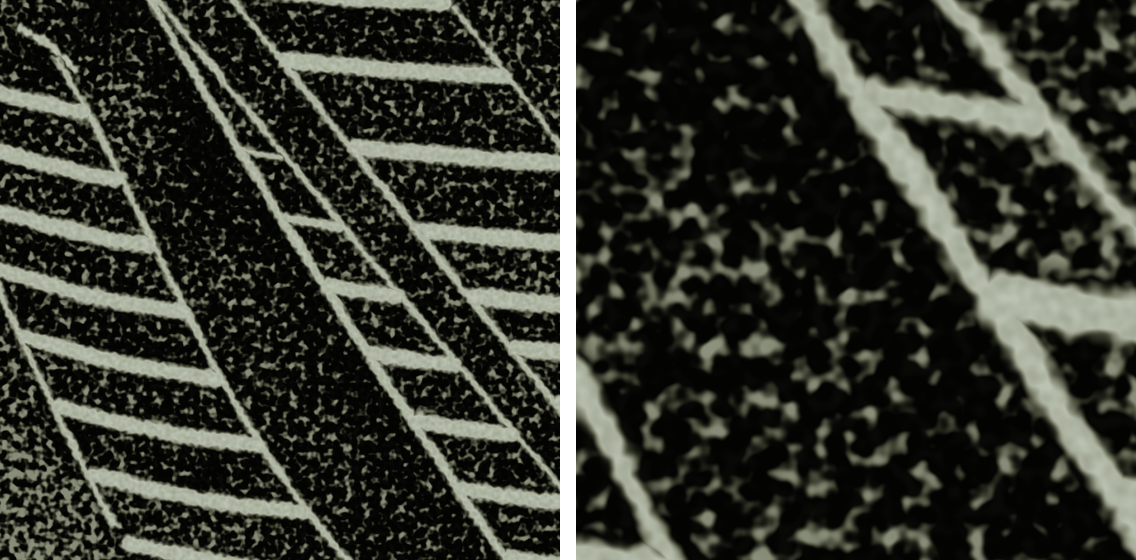
Left, the full canvas; right, a detail of the centre.
A WebGL 2 fragment shader for this pattern:

```glsl
#version 300 es
precision highp float;
// Chalky ladders on speckled black: slanted, gently curved rails joined by rows of
// thick rungs. Rails are cubics x(y), rungs are sagging segments placed in loops
// between two rails, and gradient noise roughens edges and scatters the flecks.

uniform vec2 u_resolution;
out vec4 outColor;

const vec3 INK = vec3(0.012, 0.014, 0.008);
const vec3 CHALK = vec3(0.73, 0.76, 0.695);

vec2 hashGradient(vec2 cell) {
    vec3 h = fract(cell.xyx * vec3(0.1031, 0.1030, 0.0973));
    h += dot(h, h.yzx + 33.33);
    float angle = 6.2832 * fract((h.x + h.y) * h.z);
    return vec2(cos(angle), sin(angle));
}

float gradientNoise(vec2 p) {
    vec2 i = floor(p), f = p - i;
    vec2 u = f * f * f * (f * (f * 6.0 - 15.0) + 10.0);
    vec2 e = vec2(0.0, 1.0);
    float a = dot(hashGradient(i), f);
    float b = dot(hashGradient(i + e.yx), f - e.yx);
    float c = dot(hashGradient(i + e.xy), f - e.xy);
    float d = dot(hashGradient(i + e.yy), f - e.yy);
    return mix(mix(a, b, u.x), mix(c, d, u.x), u.y);
}

// Position of a rail at height y; k holds the cubic's coefficients.
float railX(vec4 k, float y) {
    return k.x + y * (k.y + y * (k.z + y * k.w));
}

// Signed distance to a rail, kept to the span of heights.
float rail(vec2 p, vec4 k, float halfWidth, vec2 span) {
    float slope = k.y + p.y * (2.0 * k.z + 3.0 * k.w * p.y);
    float across = abs(p.x - railX(k, p.y)) / sqrt(1.0 + slope * slope);
    float width = halfWidth * (1.0 + 0.4 * gradientNoise(vec2(k.x * 90.0, p.y * 13.0)));
    return max(across - width, max(span.x - p.y, p.y - span.y));
}

// Signed distance to a round-ended bar that sags between a and b.
float rung(vec2 p, vec2 a, vec2 b, float sag, float halfWidth) {
    float t = clamp((p.x - a.x) / (b.x - a.x), 0.0, 1.0);
    p.y -= sag * 4.0 * t * (1.0 - t);
    vec2 ab = b - a;
    float h = clamp(dot(p - a, ab) / dot(ab, ab), 0.0, 1.0);
    return length(p - a - ab * h) - halfWidth;
}

// Rows of rungs; start and end give the first height and the step on each rail.
float ladder(vec2 p, vec4 left, vec4 right, vec2 start, vec2 end,
             float sway, float sag, vec2 halfWidths) {
    float d = 1.0;
    for (int row = 0; row < 8; row++) {
        float n = float(row);
        float shift = sway * sin((n - 1.8) * 1.05);
        float ya = start.x + start.y * n + shift;
        float yb = end.x + end.y * n + shift;
        float width = mix(halfWidths.x, halfWidths.y, smoothstep(0.0, 2.2, n));
        vec2 a = vec2(railX(left, ya) + 0.009, ya);
        vec2 b = vec2(railX(right, yb) - 0.007, yb);
        d = min(d, rung(p, a, b, sag, width));
    }
    return d;
}

// Fine flecks in 0..1; density raises or lowers their share of the ground.
float flecks(vec2 p, float density) {
    float n = gradientNoise(p * 62.0) + 0.6 * gradientNoise(p * 118.0 + 17.0);
    return smoothstep(0.0, 0.62, n + density);
}

void main() {
    vec2 uv = gl_FragCoord.xy / u_resolution;
    vec2 p = vec2(uv.x, 1.0 - uv.y);              // heights run downward
    float grain = gradientNoise(p * 95.0 + 5.0);
    float wobble = gradientNoise(p * 21.0 + 9.0);
    vec2 q = p + 0.003 * vec2(wobble, gradientNoise(p * 17.0 + 40.0));

    // Rails from left to right
    vec4 outerLeft = vec4(-0.207, 0.347, 0.097, 0.0);
    vec4 innerLeft = vec4(0.035, 0.694, -0.508, 0.4);
    vec4 spine = vec4(0.27, 0.575, 0.06, 0.0);
    vec4 brace = vec4(0.282, 0.81, 0.02, 0.0);
    vec4 innerRight = vec4(0.417, 0.79, 0.01, 0.0);
    vec4 outerRight = vec4(0.797, 0.85, -0.25, 0.0);
    vec2 whole = vec2(-1.0, 2.0);

    float d = rail(q, outerLeft, 0.0065, vec2(-1.0, 0.94));
    d = min(d, rail(q, innerLeft, 0.0068, vec2(0.1, 2.0)));
    d = min(d, rail(q, spine, 0.0088, whole));
    d = min(d, rail(q, brace, 0.0062, whole));
    d = min(d, rail(q, innerRight, 0.0068, whole));
    d = min(d, rail(q, outerRight, 0.0055, vec2(0.01, 2.0)));

    // Rungs of the three ladders, and a worn stub at the top left
    d = min(d, ladder(q, outerLeft, innerLeft, vec2(0.11, 0.123), vec2(0.2, 0.119),
                      0.0, 0.009, vec2(0.0145)));
    d = min(d, ladder(q, spine, brace, vec2(0.266, 0.1215), vec2(0.281, 0.1235),
                      0.0, 0.002, vec2(0.006, 0.0145)));
    d = min(d, ladder(q, innerRight, outerRight, vec2(0.008, 0.124), vec2(0.036, 0.124),
                      0.033, 0.003, vec2(0.0155)));
    d = min(d, rung(q, vec2(0.035, 0.05), vec2(0.135, 0.125), -0.008, 0.006 + 0.012 * grain));

    // Ground: flecks thicken at the lower left and thin out beside the spine
    float beside = railX(spine, p.y) - p.x;
    float corner = smoothstep(0.02, -0.06, p.x - railX(outerLeft, p.y)) * smoothstep(0.6, 0.85, p.y);
    float bare = smoothstep(0.0, 0.02, beside) * smoothstep(0.16, 0.06, beside);
    float density = 0.02 + 0.25 * gradientNoise(p * 7.0 + 3.0) + 0.26 * corner - 0.12 * bare;
    float ground = 0.72 * flecks(p, density) * mix(0.5, 1.0, smoothstep(0.0, 0.014, d));
    ground += 0.03 * smoothstep(-0.1, 0.5, grain);

    // Chalk: rough soft edges and a mottled face
    float edge = max(0.0045, 1.0 / u_resolution.y);
    float mark = 1.0 - smoothstep(-edge, edge, d + 0.006 * grain + 0.003 * wobble);
    float face = 0.94 + 0.11 * grain + 0.07 * gradientNoise(p * 150.0);
    float tone = clamp(mix(ground, face, mark), 0.0, 1.0);

    vec3 color = mix(INK, CHALK, tone);
    color -= vec3(0.0, 0.01, 0.16) * tone * (1.0 - tone);   // warm half-tones
    outColor = vec4(max(color, 0.0), 1.0);
}
```
